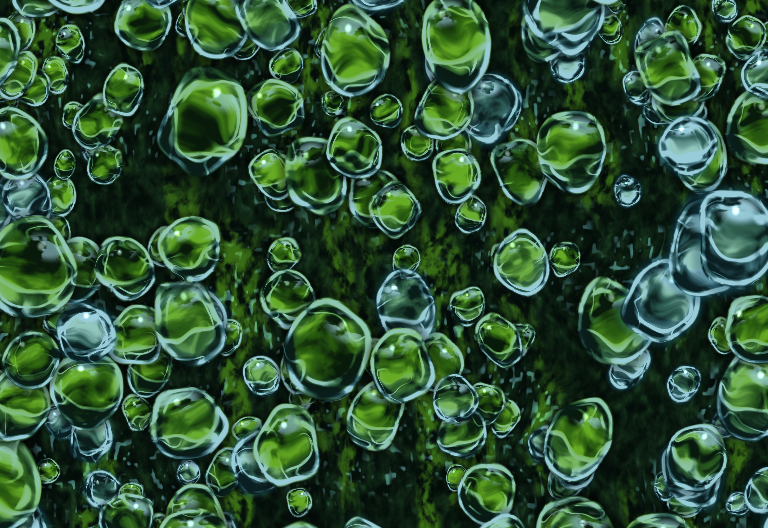
Reproduce this texture procedurally as a WebGL 2 fragment shader.

```glsl
#version 300 es
precision highp float;
uniform vec2 u_resolution;
out vec4 fragColor;

float hash(vec2 p) {
    vec3 h = fract(p.xyx * vec3(0.1031, 0.1030, 0.0973));
    h += dot(h, h.yzx + 33.33);
    return fract((h.x + h.y) * h.z);
}

float noise(vec2 p) {
    vec2 i = floor(p), f = fract(p);
    f = f * f * (3.0 - 2.0 * f);
    return mix(mix(hash(i), hash(i + vec2(1, 0)), f.x),
               mix(hash(i + vec2(0, 1)), hash(i + vec2(1, 1)), f.x), f.y);
}

float fbm(vec2 p) {
    float sum = 0.0, amp = 0.53;
    for (int i = 0; i < 4; i++) {
        sum += amp * noise(p);
        p = mat2(1.6, 1.2, -1.2, 1.6) * p + 7.3;
        amp *= 0.5;
    }
    return sum;
}

// Dark to bright ramp, from leaf green to icy blue
vec3 glassRamp(float tone, float ice) {
    vec3 low = mix(vec3(0.03, 0.10, 0.04), vec3(0.04, 0.12, 0.13), ice);
    vec3 mid = mix(vec3(0.16, 0.36, 0.06), vec3(0.18, 0.36, 0.39), ice);
    vec3 high = mix(vec3(0.40, 0.67, 0.14), vec3(0.60, 0.80, 0.85), ice);
    return mix(mix(low, mid, smoothstep(0.05, 0.45, tone)), high, smoothstep(0.4, 0.85, tone));
}

// Wet bark with hanging moss strands and tiny glints
vec3 mossyBark(vec2 p) {
    vec2 bent = p + 0.05 * vec2(fbm(p * 7.0), fbm(p * 7.0 + 31.0));
    float strand = fbm(bent * vec2(19.0, 4.0) + 3.0);
    float tuft = fbm(bent * vec2(75.0, 48.0));
    float moss = smoothstep(0.46, 0.68, strand) * smoothstep(0.3, 0.7, tuft);
    vec3 col = mix(vec3(0.008, 0.04, 0.03), vec3(0.10, 0.23, 0.12), tuft * tuft * 1.3);
    col = mix(col, vec3(0.25, 0.47, 0.08), moss * 0.85);
    float glint = smoothstep(0.66, 0.9, noise(bent * vec2(130.0, 95.0)));
    glint *= smoothstep(0.42, 0.65, fbm(p * 8.0 + 50.0));
    return col + glint * vec3(0.22, 0.36, 0.38);
}

// One glassy bead laid over the colour beneath it
vec3 bead(vec3 under, vec2 offset, float radius, float seed, float pixel) {
    float tilt = (hash(vec2(seed, 1.7)) - 0.5) * 1.1;
    vec2 q = mat2(cos(tilt), sin(tilt), -sin(tilt), cos(tilt)) * offset / radius;
    q.y /= mix(1.02, 1.36, hash(vec2(seed, 5.1)));
    float l = length(q) + 0.34 * (noise(q * 1.2 + seed) - 0.5);
    if (l > 1.4) return under;

    float ice = smoothstep(0.55, 0.95, hash(vec2(seed, 9.3)));
    float body = smoothstep(1.0 + pixel / radius, 1.0 - pixel / radius, l);
    float fade = smoothstep(1.3, 1.0, l);
    under = under * (1.0 - 0.35 * fade) + vec3(0.03, 0.12, 0.16) * ice * fade * fade;

    // Refracted interior: horizontal folds squeezed towards the rim
    vec2 bend = q * (1.0 + 0.6 * l * l) + seed * 1.37;
    vec2 warp = vec2(noise(bend * 1.3 + 5.0), noise(bend * 1.3 + 17.0));
    float swirl = fbm(bend * vec2(0.9, 2.0) + 1.3 * warp);
    float fold = noise(bend * vec2(1.3, 3.2) + 2.0 * warp + 60.0);
    float tone = 0.47 + 1.5 * (swirl - 0.5) + 0.65 * (fold - 0.5);

    // Meniscus seam with darker, clearer liquid below
    float level = q.y + 0.42 - 0.4 * q.x * q.x + 0.6 * (noise(q * 1.5 + seed + 20.0) - 0.5);
    float below = smoothstep(0.06, -0.08, level);
    float seam = smoothstep(0.10, 0.02, abs(level)) * step(0.3, hash(vec2(seed, 3.9)));
    tone -= 0.14 * below;

    // Dark inner ring, bright outline and smooth curved reflections
    float ringTone = noise(normalize(q + 0.001) * 1.8 + seed + 8.0);
    tone -= 0.24 * smoothstep(0.68, 0.82, l) * smoothstep(0.97, 0.86, l);
    float outline = smoothstep(0.085, 0.02, abs(l - 0.92)) * smoothstep(0.1, 0.6, ringTone);
    float crease = abs(noise(bend * vec2(1.0, 1.6) + 1.1 * warp + 40.0) - 0.5);
    float streak = smoothstep(0.085, 0.015, crease) * smoothstep(0.3, 0.8, l);
    float arc = smoothstep(0.055, 0.015, abs(l - 0.74 + 0.2 * (warp.x - 0.5)));
    arc *= smoothstep(0.5, 0.8, noise(q * 2.0 + seed + 90.0));
    float lines = max(max(seam * 0.8, outline), max(streak * 0.8, arc));
    float tint = ice * 0.85 + 0.35 * smoothstep(0.55, 0.95, l) + lines * 0.45 + below * 0.25;
    vec3 col = glassRamp(clamp(tone + lines * 0.6, 0.0, 1.0), clamp(tint, 0.0, 1.0));

    // Sky reflection near the top, broken into crisp patches
    vec2 s = q - vec2(0.5 * (hash(vec2(seed, 6.2)) - 0.5), 0.55);
    float sky = smoothstep(0.5, 0.2, length(s * vec2(0.75, 1.5)));
    sky *= smoothstep(0.42, 0.56, fbm(q * vec2(2.5, 5.0) + seed));
    col = mix(col, vec3(0.62, 0.82, 0.88), sky * (0.6 + 0.35 * ice));
    col += vec3(0.4, 0.45, 0.45) * smoothstep(0.13, 0.03, length(s + vec2(0.1, 0.0)));
    return mix(under, col, body);
}

// Scatter beads of one size class, about one per cell
vec3 scatter(vec3 col, vec2 p, float cell, float density, float pixel, float salt) {
    vec2 home = floor(p / cell);
    for (int j = -1; j <= 1; j++)
    for (int i = -1; i <= 1; i++) {
        vec2 id = home + vec2(i, j);
        vec2 key = id + salt;
        vec2 jitter = vec2(hash(key + 11.0), hash(key + 27.0)) - 0.5;
        vec2 center = (id + 0.5 + 0.85 * jitter) * cell;
        float crowd = density + 0.7 * (noise(center * 3.5 + salt) - 0.5);
        if (hash(key + 43.0) > crowd) continue;
        float radius = cell * mix(0.27, 0.48, hash(key + 59.0));
        col = bead(col, p - center, radius, 60.0 * hash(key + 71.0), pixel);
    }
    return col;
}

void main() {
    float pixel = 1.0 / u_resolution.y;
    vec2 p = gl_FragCoord.xy * pixel;
    vec3 col = mossyBark(p);
    col = scatter(col, p, 0.075, 0.36, pixel, 130.0);
    col = scatter(col, p + 0.03, 0.125, 0.45, pixel, 270.0);
    col = scatter(col, p + 0.07, 0.18, 0.84, pixel, 410.0);
    fragColor = vec4(clamp(col, 0.0, 1.0), 1.0);
}
```
